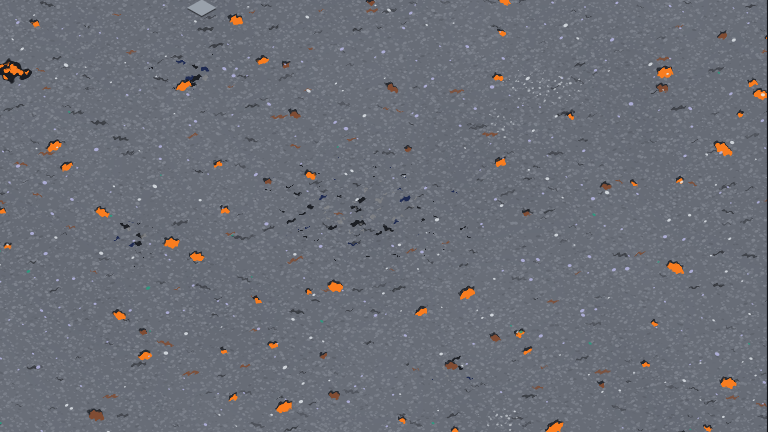
Write a Shadertoy shader that draws this texture.

```glsl
const vec3 SLATE = vec3(0.405, 0.425, 0.465);
const vec3 PALE_GRAIN = vec3(0.50, 0.52, 0.56);
const vec3 CHARCOAL = vec3(0.17, 0.18, 0.20);
const vec3 SOOT = vec3(0.07, 0.08, 0.10);
const vec3 NAVY = vec3(0.08, 0.13, 0.30);
const vec3 ORANGE = vec3(0.98, 0.49, 0.12);
const vec3 RUST = vec3(0.50, 0.30, 0.20);
const vec3 LAVENDER = vec3(0.72, 0.72, 0.90);
const vec3 CHALK = vec3(0.88, 0.90, 0.92);
const vec3 GREEN = vec3(0.15, 0.62, 0.50);

vec3 hash3(vec2 p) {
    vec3 q = fract(p.xyx * vec3(0.1031, 0.1030, 0.0973));
    q += dot(q, q.yxz + 33.33);
    return fract((q.xxy + q.yzz) * q.zyx);
}

// Layered sines that roughen outlines
vec2 ripple(vec2 p, float freq) {
    vec2 q = p * freq;
    vec2 w = sin(q.yx * vec2(1.0, 1.3) + 2.0 * sin(q * 0.37));
    return w + 0.6 * sin(q * mat2(1.7, 1.1, -1.4, 1.9) + w.yx);
}

float cover(float dist, float pixel) {
    return clamp(0.5 - dist / pixel, 0.0, 1.0);
}

float ellipseDistance(vec2 p, vec2 radii) {
    float k = length(p / radii);
    return k * (k - 1.0) / max(length(p / (radii * radii)), 0.001);
}

// Cellular scatter of tilted ellipses: x = distance, y = random tag
vec2 scatter(vec2 p, float cell, float chance, vec2 radii, float seed) {
    vec2 id = floor(p / cell);
    vec2 nearest = vec2(cell, 0.0);
    for (int j = -1; j <= 1; j++)
    for (int i = -1; i <= 1; i++) {
        vec2 site = id + vec2(i, j);
        vec3 rnd = hash3(site + seed);
        if (rnd.z > chance) continue;
        vec3 form = hash3(site + seed + 71.7);
        vec2 v = p - (site + rnd.xy) * cell;
        v.y -= v.x * (form.y - 0.5) * 0.8;
        float d = ellipseDistance(v, radii * mix(0.45, 1.25, form.x * form.x));
        if (d < nearest.x) nearest = vec2(d, form.z);
    }
    return nearest;
}

// Distance grows outside an elliptical patch, so its grains shrink away
float patchFade(vec2 p, vec2 centre, vec2 radii) {
    return max(length((p - centre) / radii) - 0.55, 0.0);
}

void mainImage(out vec4 fragColor, in vec2 fragCoord) {
    vec2 p = fragCoord / iResolution.y;
    float px = 1.0 / iResolution.y;
    float aspect = iResolution.x / iResolution.y;
    vec2 rough = p + 0.0017 * ripple(p, 310.0);

    // Fine-grained ground
    vec2 broad = ripple(p, 9.0);
    vec3 color = SLATE + 0.005 * broad.x;
    vec2 grain = scatter(p, 0.0075, 0.55, vec2(0.0040, 0.0028), 11.0);
    color = mix(color, PALE_GRAIN, cover(grain.x, px) * (0.35 + 0.6 * grain.y));
    vec2 pit = scatter(p, 0.011, 0.35, vec2(0.0045, 0.0022), 53.0);
    color = mix(color, CHARCOAL, cover(pit.x, px) * 0.2 * pit.y);

    // Thin horizontal cracks, some rusty
    vec2 crack = scatter(rough, 0.05, 0.38, vec2(0.016, 0.0028), 137.0);
    vec3 crackColor = mix(CHARCOAL, RUST, step(0.8, crack.y));
    color = mix(color, crackColor, cover(crack.x, px) * (0.3 + 0.6 * crack.y));

    // Dark broken patches
    float fade = min(patchFade(p, vec2(0.85, 0.515), vec2(0.16, 0.065)),
                     patchFade(p, vec2(1.055, 0.14), vec2(0.035, 0.03)));
    fade = min(fade, patchFade(p, vec2(0.31, 0.45), vec2(0.035, 0.035)));
    fade = min(fade, patchFade(p, vec2(0.45, 0.825), vec2(0.06, 0.03)));
    vec2 chip = scatter(rough, 0.026, 0.55, vec2(0.013, 0.0065), 211.0);
    float chipDist = chip.x + 0.008 * fade;
    vec3 chipColor = mix(SOOT, NAVY, step(0.72, chip.y));
    color = mix(color, chipColor, 0.88 * cover(chipDist, px));
    vec2 dust = scatter(rough, 0.018, 0.4, vec2(0.006, 0.004), 307.0);
    color = mix(color, vec3(0.55), 0.6 * cover(dust.x + 0.008 * fade, px));

    // Orange flakes with a dark upper lip
    vec2 flakeSize = vec2(0.016, 0.0095);
    vec2 lip = scatter(rough - vec2(-0.002, 0.004), 0.11, 0.40, flakeSize, 401.0);
    color = mix(color, SOOT, 0.75 * cover(lip.x - 0.001, px));
    vec2 flake = scatter(rough, 0.11, 0.40, flakeSize, 401.0);
    color = mix(color, mix(RUST, ORANGE, step(0.2, flake.y)), cover(flake.x, px));

    // Large mottled flake at the left border
    vec2 stainPoint = p + 0.006 * ripple(p, 120.0) - vec2(0.025, 0.835);
    float stain = ellipseDistance(stainPoint, vec2(0.042, 0.022));
    color = mix(color, SOOT, 0.9 * cover(stain, px));
    vec2 ember = scatter(rough, 0.014, 0.75, vec2(0.008, 0.006), 503.0);
    color = mix(color, ORANGE, cover(max(ember.x, stain + 0.003), px));

    // Bright specks, lone and gathered
    vec2 speck = scatter(p, 0.04, 0.38, vec2(0.0042, 0.0032), 601.0);
    vec3 speckColor = mix(LAVENDER, CHALK, step(0.6, speck.y));
    speckColor = mix(speckColor, GREEN, step(0.96, speck.y));
    color = mix(color, speckColor, 0.85 * cover(speck.x, px));
    float glitter = min(patchFade(p, vec2(1.26, 0.80), vec2(0.09, 0.04)),
                        patchFade(p, vec2(1.16, 0.71), vec2(0.035, 0.04)));
    glitter = min(glitter, patchFade(p, vec2(1.16, 0.02), vec2(0.05, 0.03)));
    vec2 spark = scatter(p, 0.011, 0.5, vec2(0.003, 0.0025), 709.0);
    color = mix(color, CHALK, 0.6 * cover(spark.x + 0.004 * glitter, px));

    // Pale rhombic chip and dark right border
    vec2 r = p - vec2(0.467, 0.982);
    float rhomb = (abs(r.x) / 0.034 + abs(r.y) / 0.019 - 1.0) * 0.0165;
    float shade = (abs(r.x) / 0.034 + abs(r.y + 0.003) / 0.019 - 1.0) * 0.0165;
    color = mix(color, CHARCOAL, 0.8 * cover(shade, px));
    color = mix(color, vec3(0.60, 0.63, 0.67), cover(rhomb, px));
    color = mix(color, SOOT, cover(aspect - p.x - 0.0025, px));

    fragColor = vec4(color, 1.0);
}
```
